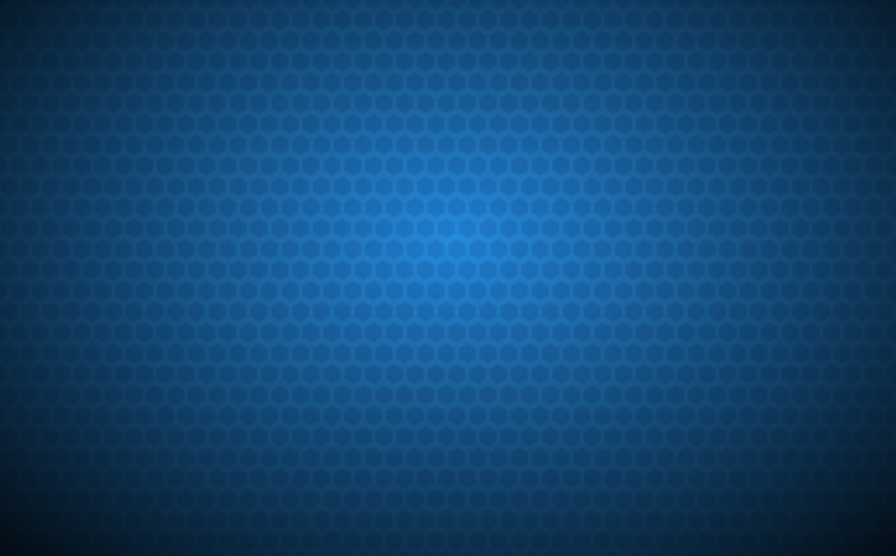
A WebGL 2 fragment shader for this background:

```glsl
#version 300 es
precision highp float;
// A blue glow that fades to dark corners, overlaid with a faint honeycomb.
// The glow is an elliptical linear falloff; the honeycomb is a staggered
// repeat of one soft hexagon distance. Lengths are in canvas heights.

uniform vec2 u_resolution;
out vec4 fragColor;

const vec3 GLOW_COLOR = vec3(0.125, 0.505, 0.835);
const vec3 LINE_COLOR = vec3(0.022, 0.036, 0.034);  // light added between cells
const vec2 GLOW_CENTER = vec2(0.508, 0.571);        // fraction of the canvas
const vec2 GLOW_SQUASH = vec2(0.82, 1.22);
const float GLOW_FALLOFF = 0.945;
const float CELL_SHADE = 0.97;
const vec2 GRID_ORIGIN = vec2(0.597, 0.552);        // centre of one cell
const float PITCH = 0.03745;                        // column and row spacing
const float CELL_RADIUS = 0.405;                    // apothem, in pitches
const float CELL_SOFTNESS = 0.07;

// Signed distance to a hexagon with points at top and bottom.
float hexagonDistance(vec2 p, float apothem) {
    p = abs(p);
    return max(p.x, dot(p, vec2(0.5, 0.8660254))) - apothem;
}

// Coverage of the hexagon cells, with odd rows shifted by half a pitch.
float honeycomb(vec2 p) {
    vec2 grid = (p - GRID_ORIGIN) / PITCH;
    float row = floor(grid.y + 0.5);
    grid.x += 0.5 * mod(row, 2.0);
    vec2 local = fract(grid + 0.5) - 0.5;
    float pixel = 1.0 / (u_resolution.y * PITCH);
    float blur = max(CELL_SOFTNESS, 0.75 * pixel);
    return 1.0 - smoothstep(-blur, blur, hexagonDistance(local, CELL_RADIUS));
}

void main() {
    vec2 p = gl_FragCoord.xy / u_resolution.y;
    vec2 center = GLOW_CENTER * vec2(u_resolution.x / u_resolution.y, 1.0);

    // Background glow
    float radius = length((p - center) * GLOW_SQUASH);
    float light = max(1.0 - GLOW_FALLOFF * radius, 0.02);
    vec3 color = GLOW_COLOR * light;

    // Darker cells between lighter lines, fading with the glow
    float cell = honeycomb(p);
    color *= mix(1.0, CELL_SHADE, cell);
    color += LINE_COLOR * (1.0 - cell) * smoothstep(0.0, 0.9, light);

    fragColor = vec4(color, 1.0);
}
```
